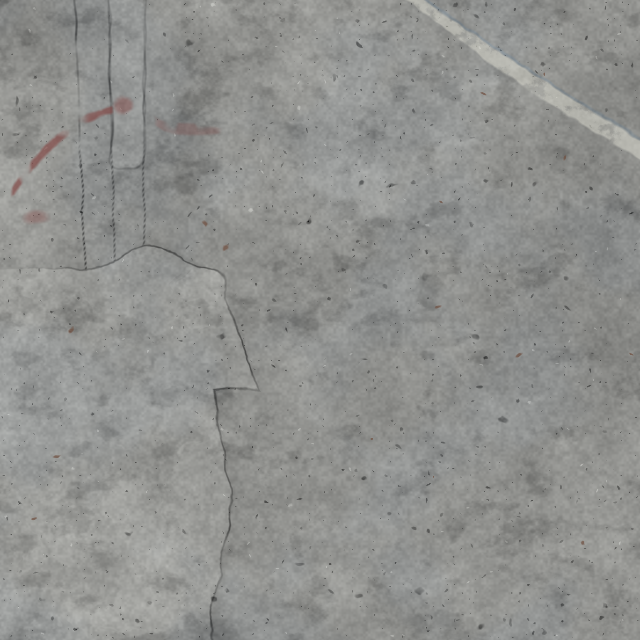
Reproduce this texture procedurally as a WebGL 2 fragment shader.

```glsl
#version 300 es
precision highp float;

uniform vec2 u_resolution;
out vec4 outColor;

float hash(vec2 p) {
  vec3 q = fract(vec3(p.xyx) * vec3(0.1031, 0.103, 0.0973));
  q += dot(q, q.yzx + 33.33);
  return fract((q.x + q.y) * q.z);
}

float noise(vec2 p) {
  vec2 i = floor(p), f = fract(p);
  f = f * f * (3.0 - 2.0 * f);
  return mix(mix(hash(i), hash(i + vec2(1, 0)), f.x),
             mix(hash(i + vec2(0, 1)), hash(i + vec2(1, 1)), f.x), f.y);
}

float fbm(vec2 p) {
  float sum = 0.0, amp = 0.5;
  for (int i = 0; i < 5; i++) {
    sum += amp * noise(p);
    p = mat2(1.6, 1.2, -1.2, 1.6) * p + 17.3;
    amp *= 0.52;
  }
  return sum;
}

float smoothMax(float a, float b, float k) {
  float h = max(k - abs(a - b), 0.0) / k;
  return max(a, b) + h * h * k * 0.25;
}

// Signed distance to the newer layer of cement, negative inside.
float patchDistance(vec2 p) {
  p += 0.016 * (vec2(fbm(p * 22.0), fbm(p * 22.0 + 50.0)) - 0.5);
  float bump = (p.x - 0.235) / 0.055;
  float top = p.y - 0.58 - 0.037 * exp(-bump * bump);
  float wedge = max(p.x - 0.4 + 0.35 * (p.y - 0.395), 0.393 - p.y);
  float body = p.x - 0.344 + 0.014 * sin((p.y - 0.31) * 16.0);
  return smoothMax(min(wedge, body), top, 0.035);
}

// Sparse rotated flecks, one candidate per cell.
float flecks(vec2 p, float density) {
  vec2 cell = floor(p), f = fract(p) - 0.5;
  f -= 0.4 * (vec2(hash(cell + 3.1), hash(cell + 8.7)) - 0.5);
  float angle = 6.283 * hash(cell + 21.0);
  f = mat2(cos(angle), -sin(angle), sin(angle), cos(angle)) * f;
  f.y *= 1.0 + 2.0 * hash(cell + 5.0);
  f += 0.12 * (vec2(noise(p * 7.0), noise(p * 7.0 + 31.0)) - 0.5);
  float size = mix(0.08, 0.24, hash(cell + 14.0));
  return step(hash(cell + 40.0), density) * smoothstep(size, size * 0.35, length(f));
}

void main() {
  vec2 p = gl_FragCoord.xy / u_resolution;
  float px = 1.0 / u_resolution.y;

  // Mottled concrete
  float broad = fbm(p * 4.0 + 2.0), mid = fbm(p * vec2(17.0, 22.0) + 9.0);
  float tone = 0.583 + 0.13 * (broad - 0.5) + 0.13 * (mid - 0.5);
  tone += 0.055 * (noise(p * 130.0) - 0.5) + 0.05 * (noise(p * 260.0) - 0.5);
  tone -= 0.07 * smoothstep(0.56, 0.76, fbm(p * vec2(24.0, 34.0) + 70.0));
  tone -= 0.03 * smoothstep(0.3, 0.0, length((p - vec2(0.83, 0.48)) * vec2(1.0, 1.6)));
  tone -= 0.03 * smoothstep(0.75, 1.05, p.x) * broad;

  // Cement layer with swirled trowel marks and a chipped rim
  float d = patchDistance(p);
  float inside = smoothstep(px, -px, d);
  float swirl = noise(vec2(p.x * 90.0 + 16.0 * mid, p.y * 40.0 + 30.0 * broad));
  tone += inside * (0.024 + 0.03 * (swirl - 0.5));
  tone -= 0.035 * (1.0 - inside) * exp(-max(d, 0.0) * 45.0);
  float rim = smoothstep(0.0015 + px, 0.0, abs(d - 0.001));
  tone -= rim * smoothstep(0.02, 0.18, p.x) * mix(0.06, 0.24, noise(p * 28.0));
  tone -= 0.1 * smoothstep(0.07, 0.0, length((p - vec2(0.32, 0.01)) * vec2(1.0, 0.8)) + 0.04 * (mid - 0.5));

  // Raised strip with a rounded end
  vec2 q = p - vec2(0.199, 0.9) + 0.006 * (vec2(noise(p * 35.0), noise(p * 35.0 + 9.0)) - 0.5);
  vec2 side = abs(q - vec2(0.0, 0.1)) - vec2(0.008, 0.245);
  float strip = length(max(side, 0.0)) + min(max(side.x, side.y), 0.0) - 0.019;
  tone += 0.028 * smoothstep(px, -px, strip);
  tone -= 0.13 * smoothstep(0.0015 + px, 0.0, abs(strip)) * (0.3 + noise(p * 45.0));

  // Scored joints, hatched toward their lower ends
  for (int i = 0; i < 3; i++) {
    float n = float(i);
    float x = 0.117 + 0.054 * n + 0.038 * (1.0 - 0.5 * n) * (1.0 - p.y);
    x += 0.004 * (noise(vec2(n * 9.0, p.y * 30.0)) - 0.5);
    float hatch = 0.6 + 0.4 * sin((p.y - p.x) * 750.0);
    float wear = mix(hatch, noise(vec2(n, p.y * 40.0)), smoothstep(0.72, 0.8, p.y));
    float joint = smoothstep(0.0016 + px, 0.0, abs(p.x - x));
    tone -= 0.26 * joint * wear * smoothstep(0.0, 0.004, d) * (i == 0 ? 1.0 : 0.75);
  }

  // Pits and pale chips
  for (int i = 0; i < 3; i++) {
    float scale = 22.0 * exp2(float(i));
    float amount = (0.11 + 0.07 * float(i)) * smoothstep(0.2, 0.65, broad + 0.1 * p.x);
    tone -= 0.19 * flecks(p * scale + 11.0 * float(i), amount) * (0.4 + noise(p * 60.0));
  }
  tone += 0.11 * flecks(p * 50.0 + 90.0, 0.03);
  vec3 color = tone * vec3(1.0, 1.004, 0.982);
  color += vec3(-0.006, 0.0, 0.009) * smoothstep(0.45, 0.65, fbm(p * 5.0 + 30.0));
  color = mix(color, vec3(0.43, 0.3, 0.24), 0.7 * flecks(p * 30.0 + 60.0, 0.015));

  // Broken arc of red paint
  float away = p.x - 0.2;
  float arc = away < 0.0 ? 0.831 - 4.0 * away * away
                         : 0.831 - 0.028 * smoothstep(0.0, 0.07, away) - 0.05 * away;
  float slope = away < 0.0 ? 8.0 * away : 0.1;
  float off = abs(p.y - arc) / sqrt(1.0 + slope * slope) + 0.012 * (mid - 0.5);
  float red = smoothstep(0.009, 0.003, off) * smoothstep(0.015, 0.022, p.x) * smoothstep(0.43, 0.38, p.x);
  red *= smoothstep(0.28, 0.55, noise(p * 48.0 + 4.0)) * mix(0.65, 0.28, smoothstep(0.2, 0.26, p.x));
  float blot = length((p - vec2(0.193, 0.834)) * vec2(0.8, 1.0)) + 0.018 * (mid - 0.5);
  red = max(red, 0.45 * smoothstep(0.017, 0.008, blot));
  float smear = length(mat2(0.85, 0.5, -0.9, 1.6) * (p - vec2(0.055, 0.661))) + 0.03 * (mid - 0.5);
  red = max(red, 0.35 * smoothstep(0.024, 0.008, smear));
  color = mix(color, vec3(0.5, 0.26, 0.25), red);

  // Worn white stripe with a cool upper edge
  float across = (p.y - 1.0 + 0.666 * (p.x - 0.645)) * 0.832 + 0.006 * sin((p.x - 0.645) * 9.0) - 0.002;
  across += 0.004 * (noise(p * 70.0) - 0.5);
  float halfWidth = mix(0.007, 0.0115, smoothstep(0.64, 0.82, p.x));
  float paint = smoothstep(0.0015 + px, -0.0015, abs(across) - halfWidth);
  paint *= 0.9 - 0.55 * smoothstep(0.5, 0.75, fbm(p * 65.0));
  color = mix(color, vec3(0.74, 0.74, 0.71) + 0.5 * (tone - 0.58), paint);
  color += vec3(-0.05, -0.02, 0.01) * smoothstep(0.004, 0.0, abs(across - halfWidth - 0.003));

  outColor = vec4(color, 1.0);
}
```
